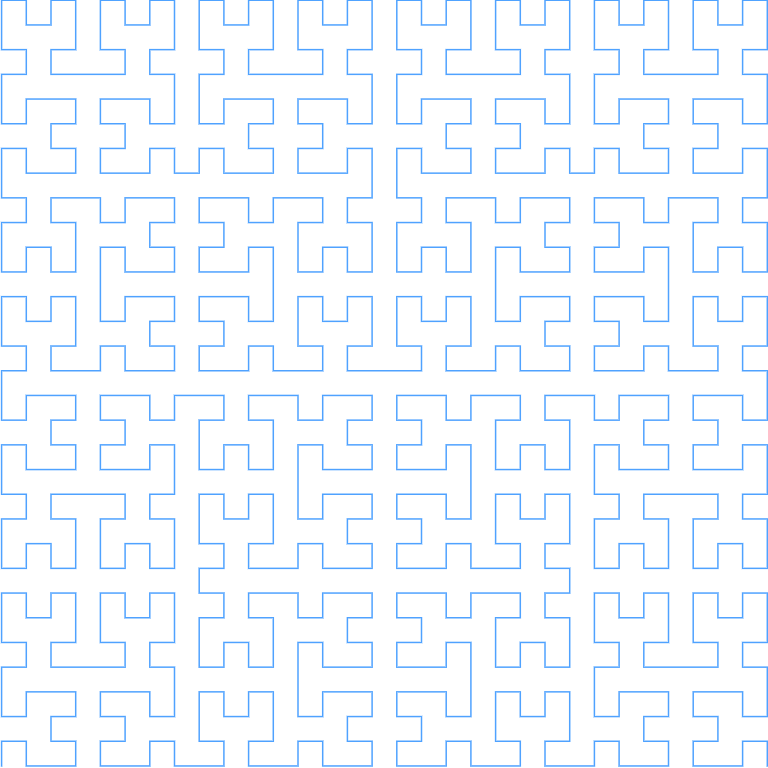
Write a Shadertoy shader that draws this pattern.

```glsl
// A fifth-order Hilbert curve drawn as one thin blue line on white.
// Each pixel finds its nearest grid point, then joins that point to the
// neighbours whose index along the curve differs by exactly one.

const int   ORDER      = 5;
const int   GRID       = 1 << ORDER;              // points per side
const float SPACING    = 16.467 / 512.0;          // gap between points
const vec2  CENTRE     = vec2(256.3, 256.6) / 512.0;
const float LINE_WIDTH = 1.0 / 512.0;
const vec3  PAPER      = vec3(1.0);
const vec3  INK        = vec3(0.31, 0.635, 1.0);

// Position of a grid point along the curve, from lower left to lower right.
int hilbertIndex(ivec2 p) {
    int index = 0;
    for (int s = GRID / 2; s > 0; s /= 2) {
        int right = (p.x & s) != 0 ? 1 : 0;
        int upper = (p.y & s) != 0 ? 1 : 0;
        index += s * s * ((3 * right) ^ upper);
        // Bring the lower quadrants into the standard orientation.
        if (upper == 0) {
            if (right == 1) p = ivec2(GRID - 1) - p;
            p = p.yx;
        }
    }
    return index;
}

// Square-cornered distance from p to the axis-aligned segment 0 to end.
float segmentDistance(vec2 p, vec2 end) {
    vec2 offset = abs(p - clamp(p, min(end, 0.0), max(end, 0.0)));
    return max(offset.x, offset.y);
}

// Distance to the curve, in grid steps.
float curveDistance(vec2 p) {
    ivec2 cell = clamp(ivec2(floor(p + 0.5)), ivec2(0), ivec2(GRID - 1));
    vec2 local = p - vec2(cell);
    int index = hilbertIndex(cell);
    float nearest = 1e3;

    for (int i = 0; i < 4; i++) {
        int direction = i < 2 ? 1 : -1;
        ivec2 dir = (i & 1) == 0 ? ivec2(direction, 0) : ivec2(0, direction);
        ivec2 next = cell + dir;
        bool inside = all(greaterThanEqual(next, ivec2(0))) &&
                      all(lessThan(next, ivec2(GRID)));
        if (inside && abs(hilbertIndex(next) - index) == 1)
            nearest = min(nearest, segmentDistance(local, vec2(dir)));
    }
    return nearest;
}

void mainImage(out vec4 fragColor, in vec2 fragCoord) {
    float side = min(iResolution.x, iResolution.y);
    vec2 uv = (fragCoord - 0.5 * iResolution.xy) / side + 0.5;
    vec2 gridPos = (uv - CENTRE) / SPACING + 0.5 * float(GRID - 1);

    // Exact overlap of the line with a one-pixel box.
    float dist = curveDistance(gridPos) * SPACING * side;
    float width = LINE_WIDTH * side;
    float coverage = clamp(0.5 * (width + 1.0) - dist, 0.0, min(width, 1.0));

    fragColor = vec4(mix(PAPER, INK, coverage), 1.0);
}
```
